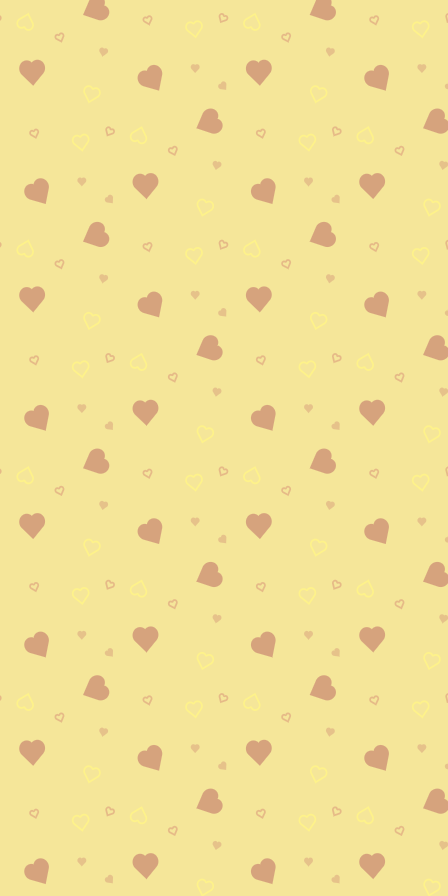
This pattern is drawn by a WebGL 2 fragment shader. Its source:

```glsl
#version 300 es
precision highp float;

uniform vec2 u_resolution;
out vec4 fragColor;

const float TILE = 0.506;          // tile side as a share of the canvas width
const vec3 GROUND = vec3(0.96, 0.90, 0.60);
const float HEART_SQUASH = 0.92;   // makes hearts as tall as they are wide

// One entry per kind: large solid, small solid, rose outline, pale outline
const int KINDS = 4;
const int PER_KIND = 3;
const vec3 INK[KINDS] = vec3[](
    vec3(0.84, 0.64, 0.49), vec3(0.90, 0.76, 0.54),
    vec3(0.90, 0.73, 0.53), vec3(0.995, 0.95, 0.54));
const float HEART_WIDTH[KINDS] = float[](0.114, 0.039, 0.044, 0.078);
const float LINE_WIDTH[KINDS] = float[](0.0, 0.0, 0.0075, 0.0075);

// Centre in the tile, then counterclockwise turn in radians
const vec3 HEARTS[KINDS * PER_KIND] = vec3[](
    vec3(0.143, 0.631, 0.06), vec3(0.172, 0.101, 0.55), vec3(0.918, 0.410, -1.15),
    vec3(0.956, 0.222, -0.20), vec3(0.861, 0.650, 0.00), vec3(0.985, 0.571, 0.70),
    vec3(0.765, 0.285, 0.35), vec3(0.153, 0.361, 0.30), vec3(0.982, 0.870, -0.50),
    vec3(0.902, 0.034, -0.28), vec3(0.858, 0.822, 0.15), vec3(0.115, 0.859, 2.85));

// Offset to the nearest copy on a half-drop lattice
vec2 halfDrop(vec2 p) {
    vec2 corner = p - round(p);
    vec2 middle = fract(p) - 0.5;
    return dot(corner, corner) < dot(middle, middle) ? corner : middle;
}

vec2 rotate(vec2 p, float angle) {
    float c = cos(angle), s = sin(angle);
    return vec2(c * p.x + s * p.y, c * p.y - s * p.x);
}

// Signed distance to a centred heart of the given width
float heartDistance(vec2 p, float width) {
    float lobe = sqrt(2.0) / 4.0;
    float scale = width / (0.5 + 2.0 * lobe);
    p /= scale;
    p = vec2(abs(p.x), p.y * HEART_SQUASH + 0.5 * (0.75 + lobe));
    if (p.x + p.y > 1.0) return (length(p - vec2(0.25, 0.75)) - lobe) * scale;
    float notch = length(p - vec2(0.0, 1.0));
    float side = length(p - 0.5 * max(p.x + p.y, 0.0));
    return min(notch, side) * sign(p.x - p.y) * scale;
}

void main() {
    vec2 p = gl_FragCoord.xy / (u_resolution.x * TILE);
    float pixel = 1.0 / (u_resolution.x * TILE);
    vec3 color = GROUND;

    for (int i = 0; i < KINDS * PER_KIND; i++) {
        int kind = i / PER_KIND;
        vec2 local = rotate(halfDrop(p - HEARTS[i].xy), HEARTS[i].z);
        float d = heartDistance(local, HEART_WIDTH[kind]);

        // Outlines lie just inside the edge
        float halfLine = 0.5 * LINE_WIDTH[kind];
        if (halfLine > 0.0) d = abs(d + halfLine) - halfLine;

        float coverage = clamp(0.5 - d / pixel, 0.0, 1.0);
        color = mix(color, INK[kind], coverage);
    }
    fragColor = vec4(color, 1.0);
}
```
